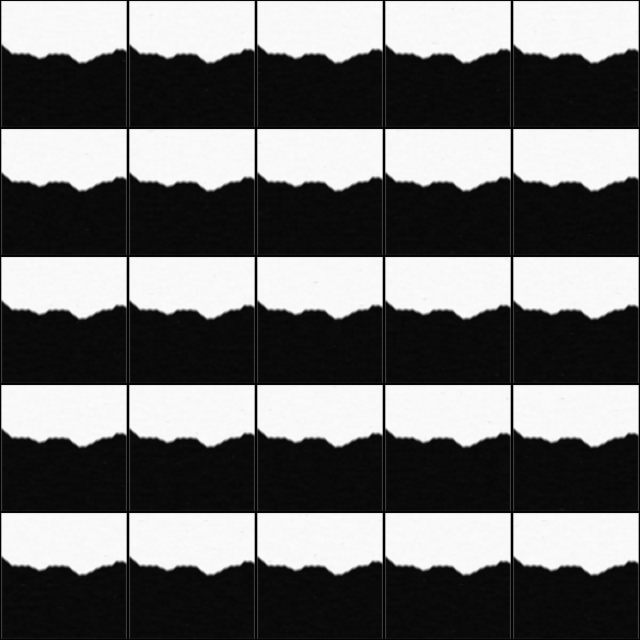
Give the GLSL for this pattern, as a three.js fragment shader.

```glsl
// Five by five grid of framed tiles, each a white sky over a ragged black ridge.
varying vec2 vUv;

// Lengths are fractions of one tile; noise frequencies are whole counts per canvas.
const float REPEATS = 5.0;
const vec2 GUTTER = vec2(0.010, 0.007);      // half widths of the black gaps
const float GUTTER_SOFT = 0.004;
const float HAIRLINE_OFFSET = 0.013;
const float HAIRLINE_WIDTH = 0.007;
const float RIDGE_START = 0.650;
const float RIDGE_SOFT = 0.019;
const float RIPPLE_COUNT = 19.0;
const float RIPPLE_HEIGHT = 0.0025;
const vec2 STREAK_FREQ = vec2(45.0, 130.0);
const vec2 GRAIN_FREQ = vec2(150.0, 170.0);
const vec2 FLECK_FREQ = vec2(70.0, 110.0);
const vec3 PAPER = vec3(0.975);
const vec3 INK = vec3(0.038);
const vec3 GAP = vec3(0.005);
const vec3 HAIRLINE_ON_INK = vec3(0.35);
const vec3 HAIRLINE_ON_PAPER = vec3(0.83);
const float TAU = 6.2831853;

vec2 gradientAt(vec2 node, vec2 period) {
  node = mod(node, period);
  float h = fract(sin(dot(node, vec2(127.1, 311.7))) * 43758.55);
  return vec2(cos(TAU * h), sin(TAU * h));
}

// Gradient noise that wraps at the canvas edges, roughly -0.7 to 0.7.
float wrappedNoise(vec2 uv, vec2 freq) {
  vec2 p = uv * freq;
  vec2 i = floor(p);
  vec2 f = p - i;
  vec2 w = f * f * f * (f * (f * 6.0 - 15.0) + 10.0);
  vec2 e = vec2(1.0, 0.0);
  float a = dot(gradientAt(i, freq), f);
  float b = dot(gradientAt(i + e.xy, freq), f - e.xy);
  float c = dot(gradientAt(i + e.yx, freq), f - e.yx);
  float d = dot(gradientAt(i + e.xx, freq), f - e.xx);
  return mix(mix(a, b, w.x), mix(c, d, w.x), w.y);
}

// Height of the ridge: a run of soft rises and drops plus a fine ripple.
float ridgeHeight(float x) {
  float h = RIDGE_START;
  h -= 0.070 * smoothstep(0.00, 0.11, x);
  h -= 0.036 * smoothstep(0.21, 0.32, x);
  h += 0.034 * smoothstep(0.32, 0.40, x);
  h -= 0.068 * smoothstep(0.51, 0.63, x);
  h += 0.070 * smoothstep(0.64, 0.83, x);
  h += 0.034 * smoothstep(0.86, 0.92, x);
  h -= 0.012 * smoothstep(0.94, 1.00, x);
  return h + RIPPLE_HEIGHT * sin(TAU * RIPPLE_COUNT * x);
}

float hairline(float edgeDistance) {
  return max(0.0, 1.0 - abs(edgeDistance - HAIRLINE_OFFSET) / HAIRLINE_WIDTH);
}

void main() {
  vec2 tile = fract(vUv * REPEATS);
  vec2 edge = min(tile, 1.0 - tile);

  // Ridge against the sky
  float ridge = ridgeHeight(tile.x);
  float sky = smoothstep(-RIDGE_SOFT, RIDGE_SOFT, tile.y - ridge);

  // Wear differs from tile to tile
  float streak = wrappedNoise(vUv, STREAK_FREQ);
  float grain = wrappedNoise(vUv, GRAIN_FREQ);
  float fleck = smoothstep(0.42, 0.68, wrappedNoise(vUv, FLECK_FREQ));
  vec3 paper = PAPER + 0.010 * streak + 0.012 * grain - 0.045 * fleck;
  vec3 ink = INK + 0.014 * streak + 0.014 * grain + 0.040 * fleck;
  vec3 color = mix(ink, paper, sky);

  // Thin grey frame, faint along the bottom of the ink
  float frame = max(hairline(edge.x), hairline(edge.y) * mix(0.15, 0.7, sky));
  color = mix(color, mix(HAIRLINE_ON_INK, HAIRLINE_ON_PAPER, sky), frame);

  // Black gaps between tiles
  vec2 inside = smoothstep(GUTTER - GUTTER_SOFT, GUTTER + GUTTER_SOFT, edge);
  color = mix(GAP, color, inside.x * inside.y);

  gl_FragColor = vec4(color, 1.0);
}
```
